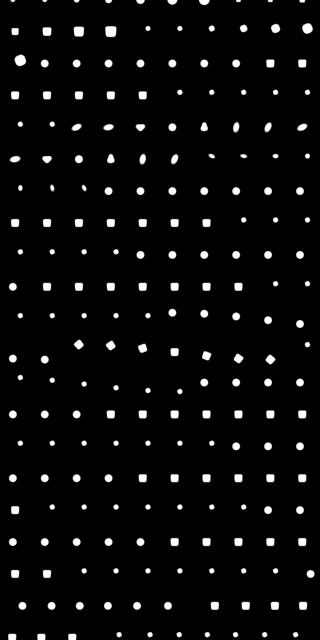
This pattern is drawn by a WebGL 2 fragment shader. Its source:

```glsl
#version 300 es
precision highp float;
// A sheet of white dots on black, ten to a row, numbered in reading order.
// Every seven dots change type (disc, soft square, speck); each run of three
// types is a block, and some blocks grow, stretch, bob or sway frame by frame.

uniform vec2 u_resolution;
out vec4 outColor;

const vec3 BACKGROUND = vec3(0.0);
const vec3 DOT_COLOR = vec3(0.995);

// Layout: PITCH is in canvas widths, all other lengths are in cells.
const float PITCH = 0.0997;
const float COLUMNS = 10.0;
const float FRAMES = 7.0;
const float TYPES = 3.0;
const float TOP_SHIFT = 0.037;
const float SOFTNESS = 0.026;

// Resting place, radius and corner roundness of each type.
const vec2 DISC_REST = vec2(-0.097, 0.047);
const vec2 SQUARE_REST = vec2(-0.026, 0.047);
const vec2 SPECK_REST = vec2(0.138, 0.144);
const vec3 RADII = vec3(0.121, 0.124, 0.077);
const vec3 ROUNDNESS = vec3(1.0, 0.5, 0.8);

// Blocks that move, and how far.
const float GROW_BLOCK = 0.0;
const float STRETCH_BLOCK = 2.0;
const float BOB_BLOCK = 5.0;
const float SWAY_BLOCK = 9.0;
const vec2 GROW_RANGE = vec2(0.073, 0.170);
const float STRETCH = 0.27;
const float STRETCH_TILT = 0.45;
const float LOBE = 0.13;
const float TRAVEL = 0.235;
const float SQUARE_TURN = 0.7;
const float SPECK_TURN = 0.4;
const float TAPER = 0.5;

const float PI = 3.14159;

vec2 turn(vec2 p, float angle) {
    float c = cos(angle), s = sin(angle);
    return vec2(c * p.x + s * p.y, c * p.y - s * p.x);
}

// Signed distance to a square whose corners range from sharp to a full disc.
float roundedSquare(vec2 p, float radius, float roundness) {
    vec2 q = abs(p) - radius * (1.0 - roundness);
    return length(max(q, 0.0)) + min(max(q.x, q.y), 0.0) - radius * roundness;
}

// Signed distance to dot number n, with p measured from its cell center.
float dotDistance(vec2 p, float n) {
    float group = floor(n / FRAMES);
    float frame = n - group * FRAMES;
    float block = floor(group / TYPES);
    int type = int(group - block * TYPES);

    vec2 place = type == 0 ? DISC_REST : type == 1 ? SQUARE_REST : SPECK_REST;
    float radius = RADII[type];
    float roundness = ROUNDNESS[type];
    float angle = type == 2 ? SPECK_TURN : 0.0;
    float swing = cos(PI * frame / (FRAMES - 1.0));
    vec2 stretch = vec2(1.0);

    // Positions and sizes of the moving blocks
    if (block == GROW_BLOCK) {
        radius = mix(GROW_RANGE.x, GROW_RANGE.y, smoothstep(0.5, 6.5, frame));
    } else if (block == BOB_BLOCK) {
        place.y = TRAVEL * swing;
        if (type == 1) angle = SQUARE_TURN * swing;
    } else if (block == SWAY_BLOCK) {
        place.x = TRAVEL * swing;
    }
    p -= place;

    // From a wide ellipse through a disc to a tall ellipse
    if (block == STRETCH_BLOCK) {
        float phase = 1.0 - frame / 3.0;
        float amount = STRETCH * clamp(1.5 * phase, -1.0, 1.0);
        stretch = exp(vec2(amount, -amount));
        angle = STRETCH_TILT * phase * abs(phase) * (type == 2 ? -1.0 : 1.0);
        roundness = 1.0;
        if (abs(frame - 3.0) == 1.0 && type != 2)
            radius *= 1.0 + LOBE * sign(phase) * sin(3.0 * atan(p.y, p.x + 1e-5));
    }

    p = turn(p, angle) / stretch;
    if (type == 1 && block != STRETCH_BLOCK) p.x *= 1.0 - TAPER * p.y;
    return roundedSquare(p, radius, roundness) * min(stretch.x, stretch.y);
}

void main() {
    // Cells count right from the left edge and down from the top.
    float cellPixels = PITCH * u_resolution.x;
    vec2 grid = vec2(gl_FragCoord.x, u_resolution.y - gl_FragCoord.y) / cellPixels;
    grid.y += 0.5 - TOP_SHIFT;
    vec2 cell = floor(grid);
    vec2 local = (fract(grid) - 0.5) * vec2(1.0, -1.0);

    float d = dotDistance(local, cell.y * COLUMNS + min(cell.x, COLUMNS - 1.0));
    float edge = max(SOFTNESS, 0.7 / cellPixels);
    float cover = 1.0 - smoothstep(-edge, edge, d);
    outColor = vec4(mix(BACKGROUND, DOT_COLOR, cover), 1.0);
}
```
